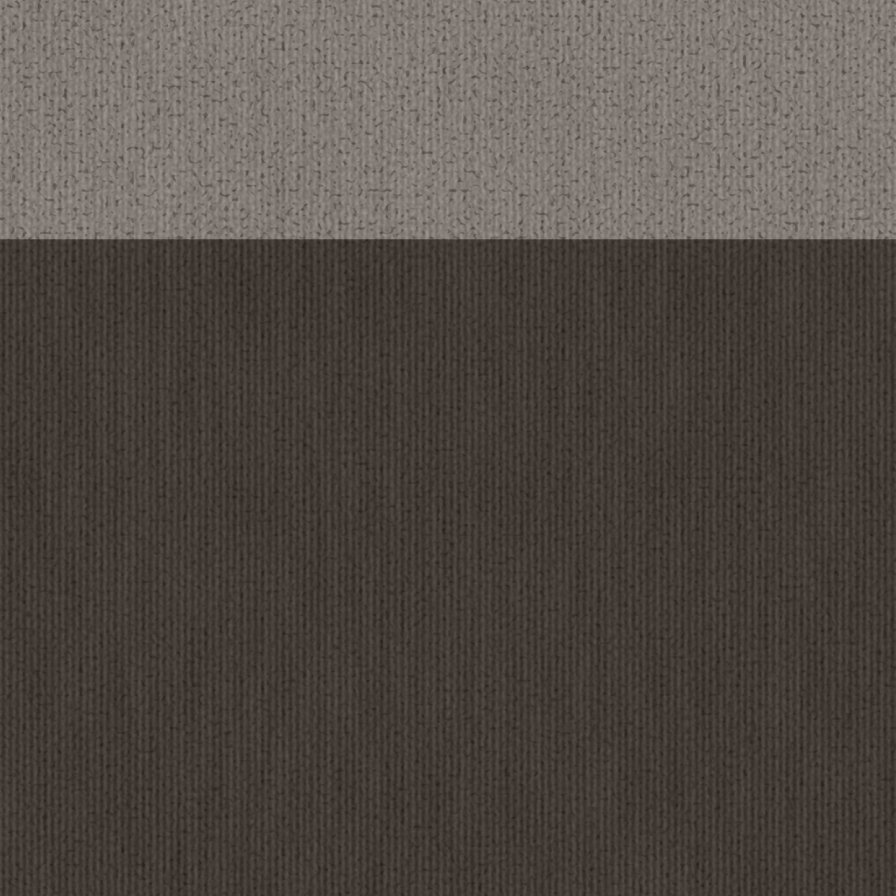
Give the GLSL for this texture, as a three.js fragment shader.

```glsl
varying vec2 vUv;

const float TAU = 6.2831853;
const float RIB_COUNT = 128.0;
const float SEAM_HEIGHT = 0.733;
const vec3 DARK_CLOTH = vec3(0.262, 0.233, 0.212);
const vec3 LIGHT_CLOTH = vec3(0.520, 0.493, 0.468);

float hash(vec2 p) {
  vec3 q = fract(vec3(p.xyx) * 0.1031);
  q += dot(q, q.yzx + 33.33);
  return fract((q.x + q.y) * q.z);
}

float cornerSlope(vec2 cell, vec2 offset) {
  float angle = TAU * hash(cell);
  return dot(vec2(cos(angle), sin(angle)), offset);
}

float gradientNoise(vec2 p) {
  vec2 i = floor(p);
  vec2 f = p - i;
  vec2 u = f * f * f * (f * (f * 6.0 - 15.0) + 10.0);
  vec2 e = vec2(1.0, 0.0);
  float low = mix(cornerSlope(i, f), cornerSlope(i + e.xy, f - e.xy), u.x);
  float high = mix(cornerSlope(i + e.yx, f - e.yx), cornerSlope(i + e.xx, f - e.xx), u.x);
  return mix(low, high, u.y);
}

// Rounded vertical cords, from -1 in the grooves to 1 on the crests
float ribs(vec2 uv, float count, float wobble) {
  float sway = wobble * gradientNoise(uv * vec2(count, 150.0) + 7.3);
  return cos(TAU * (uv.x * count + sway));
}

// Small loops of yarn, slightly stretched along the cords
float yarnGrain(vec2 uv, float count) {
  float loops = gradientNoise(uv * vec2(count * 1.7, 165.0) + 31.7);
  float fibres = gradientNoise(uv * vec2(count * 2.3, 270.0) + 83.1);
  return loops + 0.6 * fibres;
}

// Short dark gaps between stitches
float stitchGaps(vec2 uv, float count) {
  float gap = gradientNoise(uv * vec2(count * 1.35, 190.0) + 151.9);
  return smoothstep(0.12, 0.48, gap);
}

// Soft uneven tone over neighbouring cords and broad areas
float unevenTone(vec2 uv, float count) {
  float cords = gradientNoise(vec2(uv.x * count * 0.55, uv.y * 9.0) + 211.4);
  float broad = gradientNoise(uv * vec2(6.0, 4.0) + 17.6);
  return 0.7 * cords + 0.3 * broad;
}

vec3 cloth(vec3 base, float rib, float grain, float gaps, float tone, vec4 weights) {
  float shade = dot(weights, vec4(rib, grain, -gaps, tone));
  return base + shade * vec3(1.0, 0.98, 0.95);
}

void main() {
  float grain = yarnGrain(vUv, RIB_COUNT);
  float gaps = stitchGaps(vUv, RIB_COUNT);
  float tone = unevenTone(vUv, RIB_COUNT);

  vec3 dark = cloth(DARK_CLOTH, ribs(vUv, RIB_COUNT, 0.12), grain, gaps, tone,
                    vec4(0.036, 0.045, 0.045, 0.035));
  vec3 light = cloth(LIGHT_CLOTH, ribs(vUv, RIB_COUNT, 0.30), grain, gaps, tone,
                     vec4(0.034, 0.075, 0.130, 0.035));

  // Straight seam between the two cloths
  float upper = smoothstep(SEAM_HEIGHT - 0.001, SEAM_HEIGHT + 0.001, vUv.y);
  gl_FragColor = vec4(mix(dark, light, upper), 1.0);
}
```
